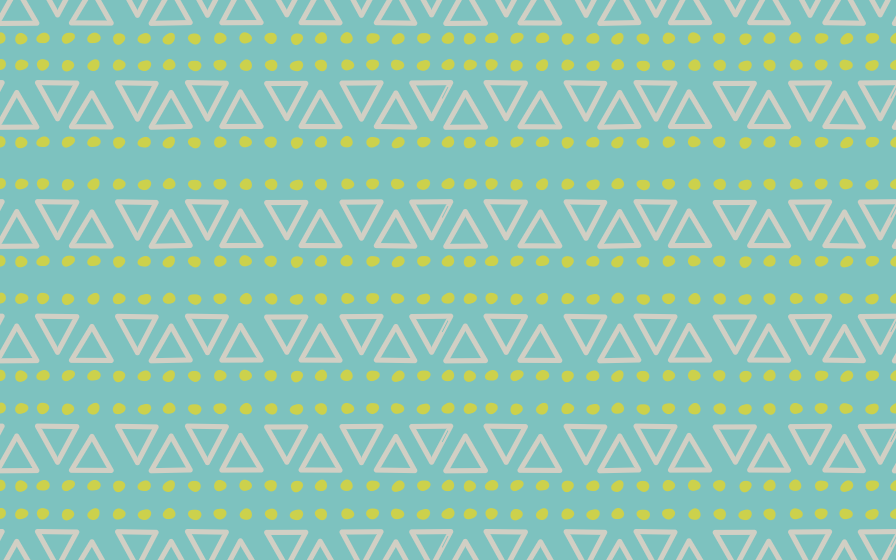
Write a WebGL 1 fragment shader that draws this pattern.

```glsl
precision highp float;
// Bands of hand-drawn outlined triangles, each edged by two rows of blobby dots.
// The drawing is 480 units tall and repeats sideways every 384.5 units; bands
// are placed by a formula and triangles are built from segment distances.

uniform vec2 u_resolution;

float hash(vec2 p) {
  return fract(sin(dot(p, vec2(127.1, 311.7))) * 43758.5453);
}

vec2 jitter(vec2 seed) {
  return vec2(hash(seed), hash(seed + 17.3)) - 0.5;
}

float segment(vec2 p, vec2 a, vec2 b) {
  vec2 pa = p - a, ba = b - a;
  return length(pa - ba * clamp(dot(pa, ba) / dot(ba, ba), 0.0, 1.0));
}

// Outline of a triangle with a level side at y = 0 and its apex at y = tip.
float triangle(vec2 p, float tip, vec2 seed) {
  vec2 a = vec2(-16.8, 0.0) + jitter(seed);
  vec2 b = vec2(16.8, 0.0) + jitter(seed + 3.0);
  vec2 c = vec2(0.0, tip) + jitter(seed + 6.0);
  return min(segment(p, a, b), min(segment(p, b, c), segment(p, c, a))) - 2.2;
}

// Six unevenly spaced pairs per repeat: one pointing down, one pointing up.
float triangleBand(vec2 p) {
  float nearest = floor((p.x - 49.0) / 64.083 + 0.5);
  float d = 1e3;
  for (int i = -1; i <= 1; i++) {
    float k = nearest + float(i);
    float id = mod(k + 0.5, 6.0) - 0.5;
    float shift = 4.2 * (step(0.5, id) - step(1.5, id) + step(2.5, id) - step(4.5, id));
    vec2 q = p - vec2(49.2 + 64.083 * k + shift, 0.0);
    float down = triangle(q - vec2(0.0, 2.3), 30.8, vec2(id, 1.0));
    float up = triangle(q - vec2(29.2, 39.8), -29.6, vec2(id, 2.0));
    // A thin slit left between overlapping strokes of the last pair.
    if (id > 4.5) {
      down = max(down, 0.35 - segment(q, vec2(14.2, 6.0), vec2(9.6, 15.0)));
    }
    d = min(d, min(down, up));
  }
  return d;
}

// Eighteen dots per repeat, the first two gaps narrower than the rest.
float dotRow(vec2 p, float side) {
  float x = mod(p.x, 384.5);
  float n = floor(min(x, 36.6) / 18.3 + max(x - 36.6, 0.0) / 21.74 + 0.5);
  float center = 18.3 * min(n, 2.0) + 21.74 * max(n - 2.0, 0.0);
  vec2 seed = vec2(mod(n, 18.0), side);
  vec2 q = vec2(x - center, p.y) - jitter(seed);
  q.y += q.x * 0.3 * (hash(seed + 5.0) - 0.4);
  float angle = atan(q.y, q.x + 1e-4);
  float wobble = 0.25 * sin(2.0 * angle + 6.28 * hash(seed + 8.0))
               + 0.22 * sin(3.0 * angle + 6.28 * hash(seed + 9.0));
  return length(q * vec2(0.92, 1.07)) - 5.0 - wobble;
}

void main() {
  float pixel = 480.0 / u_resolution.y;
  vec2 p = gl_FragCoord.xy * pixel;
  p.y = 480.0 - p.y;

  float outline = 1e3;
  float dots = 1e3;
  for (int i = -1; i <= 4; i++) {
    // Band spacing tightens slowly down the canvas.
    float row = float(i);
    float top = 69.0 + (row < 0.0 ? 89.0 * row : (104.0 - 1.95 * row) * row);
    vec2 q = p - vec2(0.0, top);
    if (q.y > -22.0 && q.y < 62.0) {
      outline = min(outline, triangleBand(q));
      dots = min(dots, dotRow(q + vec2(0.0, 13.0), 1.0));
      dots = min(dots, dotRow(q - vec2(0.0, 53.0), 2.0));
    }
  }

  vec3 color = vec3(0.49, 0.76, 0.75);
  color = mix(color, vec3(0.80, 0.82, 0.30), clamp(0.5 - dots / pixel, 0.0, 1.0));
  color = mix(color, vec3(0.82, 0.81, 0.77), clamp(0.5 - outline / pixel, 0.0, 1.0));
  gl_FragColor = vec4(color, 1.0);
}
```
